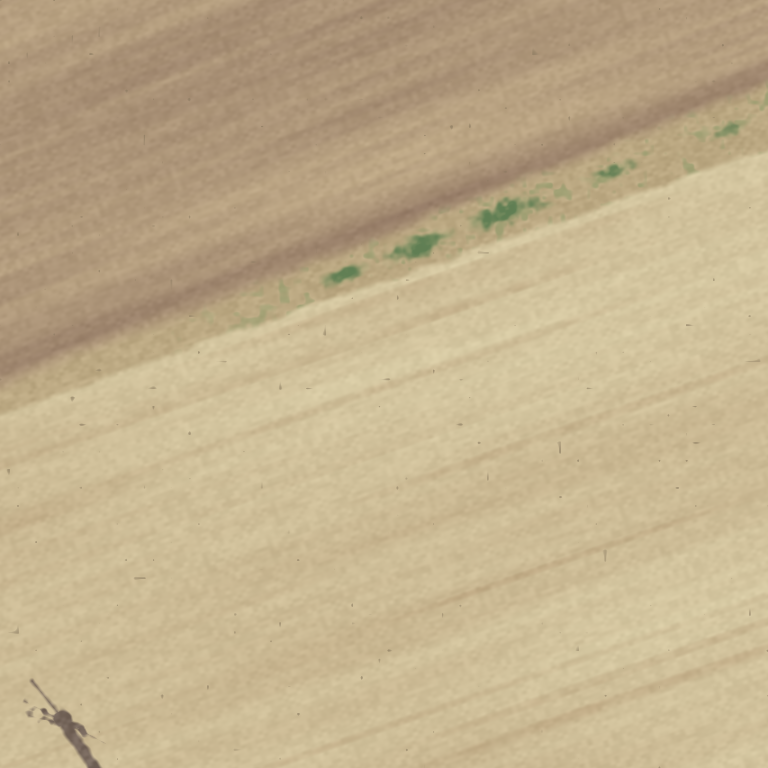
A WebGL 1 fragment shader for this texture:

```glsl
precision highp float;
// Two harvested fields seen from above: pale straw below, brown stubble above,
// split by a slanting verge with green scrub; a bare dark bush stands in a corner.
// Rows are value noise stretched along the slope, with fine isotropic grain on top.

uniform vec2 u_resolution;

const float EDGE_HEIGHT = 0.46;    // field edge at the left side
const float EDGE_SLOPE = 0.345;
const float BROWN_SKEW = 0.045;    // extra tilt of the brown rows
const float VERGE_WIDTH = 0.035;
const float GRAIN_SCALE = 190.0;
const float GRAIN_AMOUNT = 0.075;
const float SCRUB_PATCHES = 5.0;

const vec3 STRAW_DARK = vec3(0.735, 0.645, 0.50);
const vec3 STRAW_LIGHT = vec3(0.835, 0.78, 0.63);
const vec3 BROWN_DARK = vec3(0.595, 0.495, 0.41);
const vec3 BROWN_LIGHT = vec3(0.765, 0.68, 0.54);
const vec3 VERGE = vec3(0.735, 0.66, 0.51);
const vec3 GREEN_LIGHT = vec3(0.55, 0.60, 0.41);
const vec3 GREEN_DARK = vec3(0.34, 0.48, 0.31);
const vec3 BUSH = vec3(0.42, 0.36, 0.33);
const vec3 SPECK = vec3(0.52, 0.46, 0.36);

float hash(vec2 p) {
  vec3 q = fract(p.xyx * 0.1031);
  q += dot(q, q.yzx + 33.33);
  return fract((q.x + q.y) * q.z);
}

float noise(vec2 p) {
  vec2 i = floor(p), f = fract(p);
  f = f * f * (3.0 - 2.0 * f);
  return mix(mix(hash(i), hash(i + vec2(1, 0)), f.x),
             mix(hash(i + vec2(0, 1)), hash(i + vec2(1, 1)), f.x), f.y);
}

float segment(vec2 p, vec2 a, vec2 b) {
  vec2 ab = b - a;
  return length(p - a - ab * clamp(dot(p - a, ab) / dot(ab, ab), 0.0, 1.0));
}

// Pale field: broad patches, soft rows and a few dark broken furrows.
vec3 strawField(vec2 q, float grain) {
  float tone = 0.72 + 0.55 * (noise(q * vec2(2.2, 6.0) + 31.0) - 0.5);
  tone += 0.28 * (noise(q * vec2(1.6, 38.0) + 7.0) - 0.5);
  tone += 0.24 * (noise(q * vec2(5.0, 95.0) + 53.0) - 0.5);
  float furrow = smoothstep(0.66, 0.95, noise(q * vec2(1.3, 62.0) + 90.0));
  tone -= 0.55 * furrow * (0.45 + 0.55 * noise(q * vec2(45.0, 62.0)));
  return mix(STRAW_DARK, STRAW_LIGHT, clamp(tone, -0.3, 1.1)) + grain;
}

// Brown field: wide dark bands, thin pale rows and a dark strip by the verge.
vec3 brownField(vec2 q, float grain) {
  float tone = 0.58 + 0.50 * (noise(q * vec2(1.3, 22.0) + 12.0) - 0.5);
  tone += 0.28 * (noise(q * vec2(2.5, 50.0) + 64.0) - 0.5);
  tone += 0.30 * (noise(q * vec2(4.0, 115.0) + 25.0) - 0.5);
  float strip = (q.y - 0.057) / 0.016;
  tone -= 0.38 * exp(-strip * strip);
  return mix(BROWN_DARK, BROWN_LIGHT, clamp(tone, -0.1, 1.1)) + grain;
}

// Green patches spaced along the verge, largest near the middle.
float scrub(vec2 uv, float across, float rough) {
  float cover = 0.0;
  for (float i = 0.0; i < SCRUB_PATCHES; i++) {
    float x = 0.45 + 0.085 * i + 0.01 * i * i;
    float bulk = exp(-0.9 * (i - 1.7) * (i - 1.7));
    vec2 size = mix(vec2(0.027, 0.010), vec2(0.056, 0.019), bulk);
    vec2 offset = vec2(uv.x - x, across - 0.026 - 0.004 * i) / size;
    float strength = 1.0 - 0.11 * max(i - 2.0, 0.0);
    cover = max(cover, strength * smoothstep(1.15, 0.25, length(offset) + 1.1 * (rough - 0.5)));
  }
  return cover;
}

// Bare bush: a stem leaning left, crossed by ragged twigs.
float bush(vec2 p, float rough) {
  float stem = segment(p, vec2(0.042, 0.113), vec2(0.085, 0.060)) - 0.002;
  stem = min(stem, segment(p, vec2(0.080, 0.064), vec2(0.130, -0.01)) - 0.007);
  float twigs = segment(p, vec2(0.032, 0.087), vec2(0.145, 0.028)) - 0.003;
  twigs = min(twigs, segment(p, vec2(0.038, 0.068), vec2(0.105, 0.052)) - 0.003);
  twigs = min(twigs, length(p - vec2(0.080, 0.064)) - 0.012);
  float dist = min(stem + 0.005 * (rough - 0.5), twigs + 0.018 * (rough - 0.42));
  return smoothstep(0.003, -0.003, dist);
}

void main() {
  vec2 uv = gl_FragCoord.xy / u_resolution;
  float slant = inversesqrt(1.0 + EDGE_SLOPE * EDGE_SLOPE);
  float along = (uv.x + EDGE_SLOPE * uv.y) * slant;
  float across = (uv.y - EDGE_HEIGHT - EDGE_SLOPE * uv.x) * slant;
  vec2 rows = vec2(along, across + 1.0);
  vec2 brownRows = vec2(along, across - BROWN_SKEW * uv.x);

  float fine = noise(rows * GRAIN_SCALE * vec2(0.8, 1.1));
  float rough = 0.6 * noise(uv * 120.0 + 17.0) + 0.4 * noise(uv * 60.0 + 41.0);
  float grain = GRAIN_AMOUNT * (0.6 * fine + 0.4 * rough - 0.5);

  // Fields and the verge between them, with ragged soft edges.
  float wobble = 0.008 * (noise(rows * vec2(30.0, 60.0)) - 0.5);
  vec3 verge = VERGE + 1.4 * grain;
  float weeds = smoothstep(0.58, 0.85, rough) * smoothstep(0.15, 0.4, uv.x);
  verge = mix(verge, GREEN_LIGHT, 0.6 * weeds);
  vec3 color = mix(strawField(rows, grain), verge, smoothstep(-0.004, 0.007, across + wobble));
  float brownEdge = brownRows.y - VERGE_WIDTH + wobble;
  color = mix(color, brownField(brownRows + vec2(0.0, 0.0), grain), smoothstep(-0.012, 0.012, brownEdge));

  // Sparse dark specks, then scrub and bush.
  color = mix(color, SPECK, 0.6 * smoothstep(0.955, 1.0, noise(uv * 85.0 + 203.0)));
  float green = scrub(uv, across, rough);
  vec3 leaf = mix(GREEN_LIGHT, GREEN_DARK, clamp(green * 1.3 - 0.6 * fine, 0.0, 1.0));
  color = mix(color, leaf, 0.9 * green);
  color = mix(color, BUSH + 2.0 * grain, 0.88 * bush(uv, rough));
  gl_FragColor = vec4(color, 1.0);
}
```
